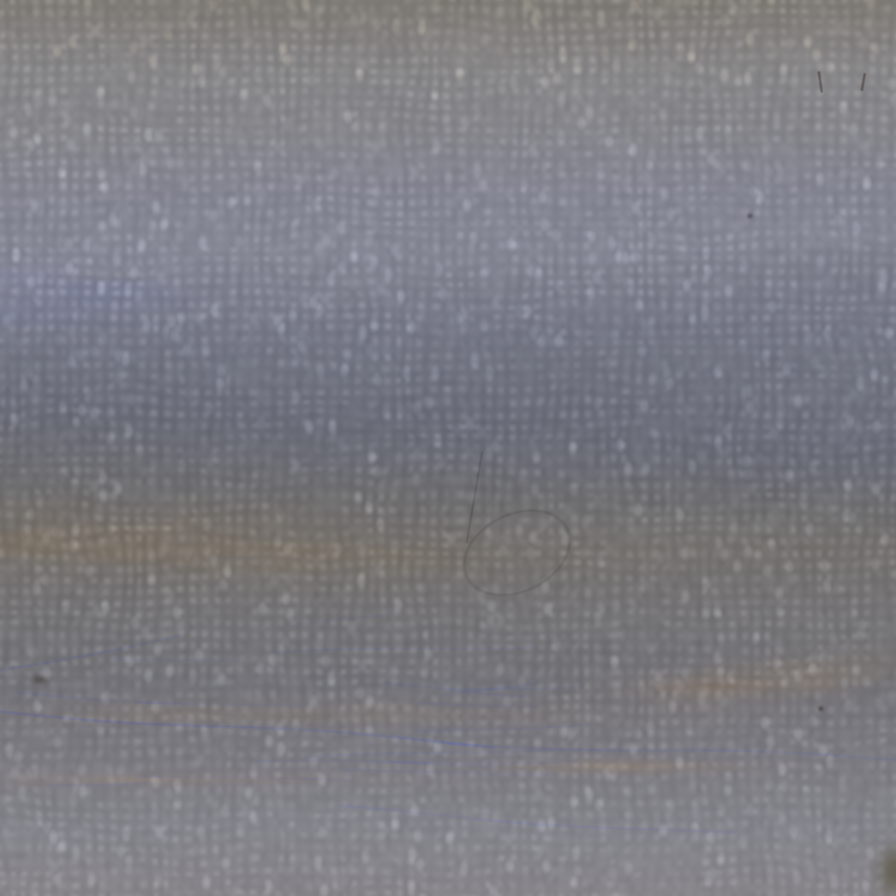
Give the GLSL for this texture, as a WebGL 2 fragment shader.

```glsl
#version 300 es
precision highp float;
// Woven canvas under thin grey-blue paint, with warm smears and fine blue strokes.
#define THREADS vec2(70.0, 76.0)
#define THREAD_WOBBLE 0.75
#define WEAVE_DEPTH 0.024
#define FLECK_GAIN 0.10
#define GRAIN_GAIN 0.035
#define SMEAR_GAIN 1.0
#define STROKE_WIDTH 0.0022
#define FINE_STROKES 16

uniform vec2 u_resolution;
out vec4 fragColor;

const float TAU = 6.28318;
const vec3 WARM = vec3(0.055, 0.012, -0.045);
const vec3 BLUE = vec3(-0.055, -0.035, 0.065);

// Paint colours at even heights, from the bottom edge to the top.
const vec3 BANDS[14] = vec3[14](
  vec3(.53, .52, .54), vec3(.52, .52, .55), vec3(.49, .485, .51), vec3(.455, .455, .48),
  vec3(.46, .455, .465), vec3(.455, .443, .433), vec3(.435, .432, .44), vec3(.42, .43, .475),
  vec3(.46, .47, .525), vec3(.525, .53, .585), vec3(.52, .525, .575), vec3(.525, .525, .55),
  vec3(.53, .525, .53), vec3(.50, .485, .465));

float hash(vec2 p) {
  vec3 h = fract(vec3(p.xyx) * 0.1031);
  h += dot(h, h.yzx + 33.33);
  return fract((h.x + h.y) * h.z);
}

float noise(vec2 p) {
  vec2 i = floor(p), f = fract(p);
  f = f * f * (3.0 - 2.0 * f);
  return mix(mix(hash(i), hash(i + vec2(1, 0)), f.x),
             mix(hash(i + vec2(0, 1)), hash(i + vec2(1, 1)), f.x), f.y);
}

// Cellular noise: a few randomly bright, soft spots.
float flecks(vec2 p) {
  float light = 0.0;
  for (int j = -1; j <= 1; j++)
    for (int i = -1; i <= 1; i++) {
      vec2 cell = floor(p) + vec2(i, j);
      vec2 centre = cell + vec2(hash(cell + 7.0), hash(cell + 31.0));
      float power = pow(hash(cell + 53.0), 5.0);
      light = max(light, power * smoothstep(0.55, 0.08, length(p - centre)));
    }
  return light;
}

float stroke(vec2 p, vec2 a, vec2 b, float width) {
  vec2 ab = b - a;
  float t = clamp(dot(p - a, ab) / dot(ab, ab), 0.0, 1.0);
  float soft = width + 0.7 / u_resolution.y;
  return smoothstep(soft, 0.0, length(p - a - ab * t));
}

float blob(vec2 p, vec2 centre, vec2 size) {
  vec2 d = (p - centre) / size;
  return exp(-dot(d, d));
}

// Broad bands, tilted so that the light band climbs toward the right.
vec3 paint(vec2 p) {
  float drift = 0.02 * (noise(p * vec2(3.0, 14.0)) - 0.5);
  float y = p.y + drift - 0.05 * p.x * blob(p.yy, vec2(0.71), vec2(0.15))
          + 0.05 * p.x * blob(p.yy, vec2(0.49), vec2(0.09));
  float k = clamp(y, 0.0, 0.9999) * 13.0;
  int i = int(k);
  return mix(BANDS[i], BANDS[i + 1], fract(k));
}

void main() {
  vec2 p = gl_FragCoord.xy / u_resolution;
  vec3 color = paint(p);
  float brush = noise(p * vec2(7.0, 85.0) + 4.0);
  float patchy = noise(p * vec2(24.0, 60.0));

  // Warm smears in the lower half.
  float smear = 0.6 * blob(p, vec2(0.10, 0.405), vec2(0.22, 0.030))
              + 0.4 * blob(p, vec2(0.35, 0.375), vec2(0.20, 0.020))
              + 0.8 * blob(p, vec2(0.84, 0.235 + 0.12 * (p.x - 0.84)), vec2(0.17, 0.024))
              + 0.5 * blob(p, vec2(0.30, 0.205), vec2(0.25, 0.014))
              + 0.9 * blob(p, vec2(0.69, 0.143), vec2(0.11, 0.007))
              + 0.4 * blob(p, vec2(0.15, 0.130), vec2(0.25, 0.007));
  color += WARM * smear * SMEAR_GAIN * (0.35 + 0.6 * brush + 0.5 * patchy);
  color += 0.025 * blob(p, vec2(0.75, 0.41), vec2(0.14, 0.03)) * brush;
  color += BLUE * 0.5 * blob(p, vec2(0.05, 0.67), vec2(0.14, 0.03)) * brush;

  // Long blue strokes, then scattered fine ones.
  vec2 bent = p + vec2(0.0, 0.003 * sin(p.x * 13.0));
  float blue = stroke(bent, vec2(0.0, 0.206), vec2(0.55, 0.168), STROKE_WIDTH)
             + 0.6 * stroke(bent, vec2(0.50, 0.171), vec2(1.0, 0.153), STROKE_WIDTH)
             + 0.6 * stroke(bent, vec2(0.0, 0.252), vec2(0.20, 0.292), STROKE_WIDTH)
             + 0.5 * stroke(bent, vec2(0.38, 0.098), vec2(0.82, 0.068), STROKE_WIDTH);
  for (int n = 0; n < FINE_STROKES; n++) {
    float id = float(n);
    vec2 a = vec2(hash(vec2(id, 2.0)) * 0.6 - 0.1, 0.12 + 0.18 * hash(vec2(id, 9.0)));
    vec2 reach = vec2(0.1 + 0.2 * hash(vec2(id, 5.0)), 0.03 * (hash(vec2(id, 8.0)) - 0.5));
    blue += 0.4 * stroke(bent, a, a + reach, STROKE_WIDTH);
  }
  color += BLUE * min(blue, 1.2) * (0.45 + 0.55 * patchy);

  // Woven threads with uneven spacing and relief.
  vec2 wobble = vec2(noise(p * vec2(30.0, 14.0)), noise(p * vec2(14.0, 30.0) + 9.0)) - 0.5;
  vec2 thread = p * THREADS + THREAD_WOBBLE * wobble;
  vec2 ridge = cos(TAU * thread);
  float relief = 0.55 * ridge.x + 0.38 * ridge.y + 0.25 * ridge.x * ridge.y;
  float depth = WEAVE_DEPTH * (0.45 + 0.9 * noise(p * 22.0)) * mix(0.75, 1.15, smoothstep(0.1, 0.3, p.y));
  color += depth * relief;
  float knot = (0.5 + 0.5 * ridge.x) * (0.5 + 0.5 * ridge.y);
  color += 0.05 * knot * (hash(floor(thread + 0.5)) - 0.4);
  color += GRAIN_GAIN * (noise(p * vec2(150.0, 110.0)) - 0.5);
  vec3 fleckTint = mix(vec3(0.95, 1.0, 1.03), vec3(1.1, 1.0, 0.82), smoothstep(0.84, 0.96, p.y));
  color += FLECK_GAIN * fleckTint * flecks(p * vec2(72.0, 50.0));

  // Looped hair and small dark marks.
  vec2 loopP = mat2(0.9, -0.436, 0.436, 0.9) * (p - vec2(0.577, 0.383));
  float ring = abs(length(loopP / vec2(0.062, 0.043)) - 1.0) * 0.05;
  float hair = 0.7 * smoothstep(0.003, 0.0, ring)
             + stroke(p, vec2(0.538, 0.495), vec2(0.521, 0.395), 0.0016);
  color -= 0.055 * min(hair, 1.0);
  float marks = stroke(p, vec2(0.914, 0.919), vec2(0.917, 0.898), 0.002)
              + stroke(p, vec2(0.965, 0.917), vec2(0.962, 0.900), 0.002)
              + blob(p, vec2(0.916, 0.209), vec2(0.003)) + blob(p, vec2(0.837, 0.759), vec2(0.003))
              + 0.7 * blob(p, vec2(0.044, 0.241), vec2(0.008, 0.006));
  color -= vec3(0.15, 0.17, 0.19) * marks;
  float corner = blob(p, vec2(1.0, 0.028), vec2(0.018, 0.026));
  color = mix(color, vec3(0.36, 0.34, 0.27), 0.8 * corner);

  fragColor = vec4(clamp(color, 0.0, 1.0), 1.0);
}
```
